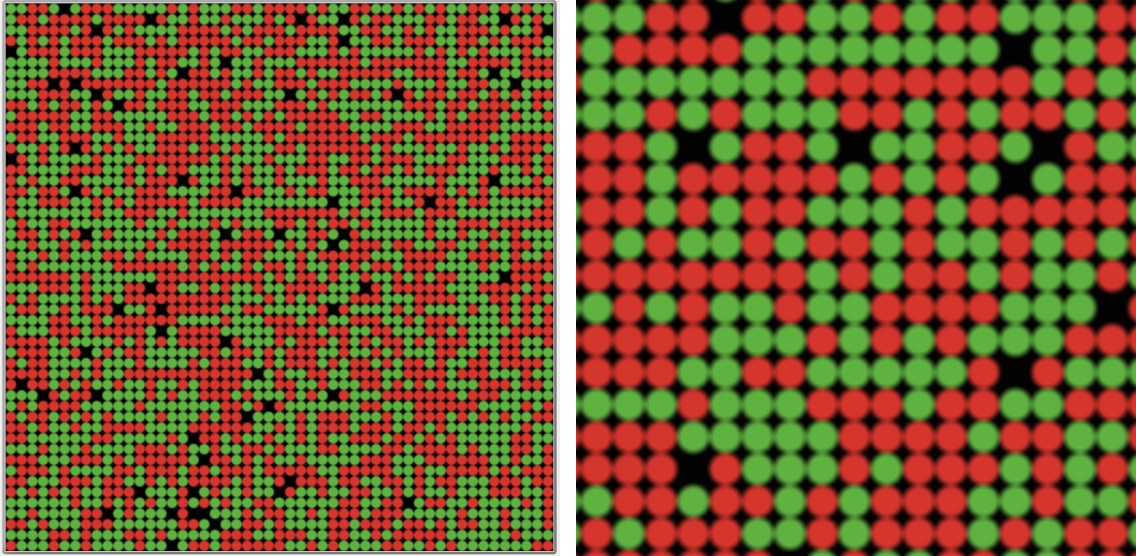
Left: the whole. Right: its middle third, enlarged.
This pattern is drawn by a Shadertoy shader. Its source:

```glsl
// A square board of 51 by 51 touching dots on black, each red or green at random,
// with a few cells left empty. Soft discs are summed over neighbouring cells,
// a hash picks each colour, and a thin grey bevel on white frames the board.

#define COUNT 51.0                    // dots across and down
#define PITCH 0.01932                 // cell size, in canvas heights
#define ORIGIN vec2(0.0100, 0.0087)   // lower left corner of the board
#define RADIUS 0.485                  // dot radius, in cells
#define SOFT 0.14                     // half width of the dot edge, in cells
#define EMPTY 0.033                   // share of empty cells
#define CLUSTER 0.35                  // how strongly colours gather in patches
#define RED vec3(0.82, 0.20, 0.165)
#define GREEN vec3(0.36, 0.685, 0.245)
#define BOARD vec3(0.012, 0.008, 0.006)
#define PAPER vec3(0.93)

float hash(vec2 p) {
    vec3 q = fract(vec3(p.xyx) * 0.1031);
    q += dot(q, q.yzx + 33.33);
    return fract((q.x + q.y) * q.z);
}

float valueNoise(vec2 p) {
    vec2 i = floor(p), f = fract(p);
    f = f * f * (3.0 - 2.0 * f);
    return mix(mix(hash(i), hash(i + vec2(1, 0)), f.x),
               mix(hash(i + vec2(0, 1)), hash(i + vec2(1, 1)), f.x), f.y);
}

// Colour of one cell; black where it is empty or off the board
vec3 cellColor(vec2 cell) {
    bool outside = any(lessThan(cell, vec2(0))) || any(greaterThanEqual(cell, vec2(COUNT)));
    if (outside || hash(cell + 171.0) < EMPTY) return vec3(0);
    float redChance = 0.51 + CLUSTER * (valueNoise(cell * 0.3 + 60.0) - 0.5);
    return hash(cell + 19.0) < redChance ? RED : GREEN;
}

// Sum of the soft discs that reach this point
vec3 dots(vec2 g, float soft) {
    vec3 sum = vec3(0);
    for (int y = -1; y <= 1; y++)
    for (int x = -1; x <= 1; x++) {
        vec2 cell = floor(g) + vec2(x, y);
        float d = length(g - cell - 0.5) - RADIUS;
        sum += cellColor(cell) * (1.0 - smoothstep(-soft, soft, d));
    }
    return sum;
}

float boxDistance(vec2 p, vec2 halfSize) {
    vec2 q = abs(p) - halfSize;
    return length(max(q, 0.0)) + min(max(q.x, q.y), 0.0);
}

void mainImage(out vec4 fragColor, in vec2 fragCoord) {
    vec2 p = fragCoord / iResolution.y;
    float pixel = 1.0 / iResolution.y;
    float edge = max(0.0012, 0.7 * pixel);

    // Dots on the black board
    vec3 board = BOARD + dots((p - ORIGIN) / PITCH, max(SOFT, 0.7 * pixel / PITCH));

    // White margin with a bevel line, darker at the right and bottom
    float halfSide = 0.5 * COUNT * PITCH;
    vec2 c = p - ORIGIN - halfSide;
    float d = boxDistance(c, vec2(halfSide));
    float shade = mix(0.66, 0.48, smoothstep(-0.02, 0.02, c.x - c.y));
    float line = 1.0 - smoothstep(0.0012, 0.0012 + 1.5 * edge, abs(d - 0.0036));
    vec3 margin = mix(PAPER, vec3(shade), line);

    fragColor = vec4(mix(board, margin, smoothstep(-edge, edge, d)), 1.0);
}
```
